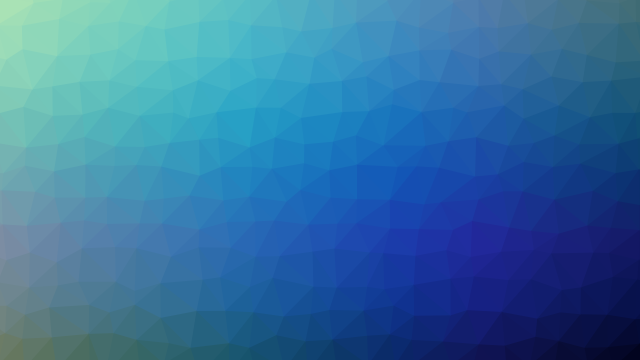
This background is drawn by a Shadertoy shader. Its source:

```glsl
// Low-poly mesh of flat triangles shaded from pale green through blue to near black

const vec2 CELL = vec2(0.0775, 0.0794);   // mesh spacing in canvas heights
const vec2 ORIGIN = vec2(0.0, 1.007);

vec2 hash2(vec2 p) {
    vec3 q = fract(vec3(p.xyx) * vec3(0.1031, 0.1030, 0.0973));
    q += dot(q, q.yzx + 33.33);
    return fract((q.xx + q.yz) * q.zy);
}

// Jittered mesh corner, in cell units
vec2 corner(vec2 id) {
    return id + (hash2(id + 157.0) - 0.5) * 0.54;
}

// Left-to-right ramp plus a top-to-bottom offset
vec3 palette(vec2 uv) {
    vec3 across[9] = vec3[9](
        vec3(175, 228, 180), vec3(142, 216, 184), vec3(117, 207, 190),
        vec3(92, 192, 196), vec3(82, 170, 193), vec3(78, 145, 187),
        vec3(84, 126, 171), vec3(77, 120, 142), vec3(69, 110, 115));
    vec3 down[7] = vec3[7](
        vec3(0), vec3(-25, -11, 5), vec3(-53, -31, 1), vec3(-59, -60, -5),
        vec3(-50, -86, -15), vec3(-62, -93, -40), vec3(-68, -107, -87));
    uv = clamp(uv, 0.0, 1.0);
    float x = uv.x * 8.0, y = (1.0 - uv.y) * 6.0;
    int i = min(int(x), 7), j = min(int(y), 5);
    vec3 col = mix(across[i], across[i + 1], x - float(i))
             + mix(down[j], down[j + 1], y - float(j));
    return clamp(col / 255.0, 0.0, 1.0);
}

// Signed distance to the line a-b, positive on its left
float side(vec2 p, vec2 a, vec2 b) {
    vec2 e = normalize(b - a);
    return e.x * (p.y - a.y) - e.y * (p.x - a.x);
}

// Adds one triangle, coloured at its centroid and weighted by pixel coverage
void addTriangle(inout vec4 sum, vec2 p, vec2 a, vec2 b, vec2 c, float pixel) {
    float inside = min(side(p, a, b), min(side(p, b, c), side(p, c, a)));
    float cover = clamp(inside / pixel + 0.5, 0.0, 1.0);
    if (cover <= 0.0) return;
    vec2 centre = ORIGIN + (a + b + c) / 3.0 * CELL;
    centre.x *= iResolution.y / iResolution.x;
    sum += vec4(palette(centre), 1.0) * cover;
}

void mainImage(out vec4 fragColor, in vec2 fragCoord) {
    vec2 p = (fragCoord / iResolution.y - ORIGIN) / CELL;
    float pixel = 1.0 / (iResolution.y * CELL.y);
    vec4 sum = vec4(0.0);

    // Split each nearby quad along its shorter diagonal
    for (int j = -1; j <= 1; j++) {
        for (int i = -1; i <= 1; i++) {
            vec2 id = floor(p) + vec2(i, j);
            vec2 a = corner(id), b = corner(id + vec2(1, 0));
            vec2 c = corner(id + vec2(1, 1)), d = corner(id + vec2(0, 1));
            if (distance(a, c) < distance(b, d)) {
                addTriangle(sum, p, a, b, c, pixel);
                addTriangle(sum, p, a, c, d, pixel);
            } else {
                addTriangle(sum, p, a, b, d, pixel);
                addTriangle(sum, p, b, c, d, pixel);
            }
        }
    }
    fragColor = vec4(sum.rgb / max(sum.a, 0.001), 1.0);
}
```
